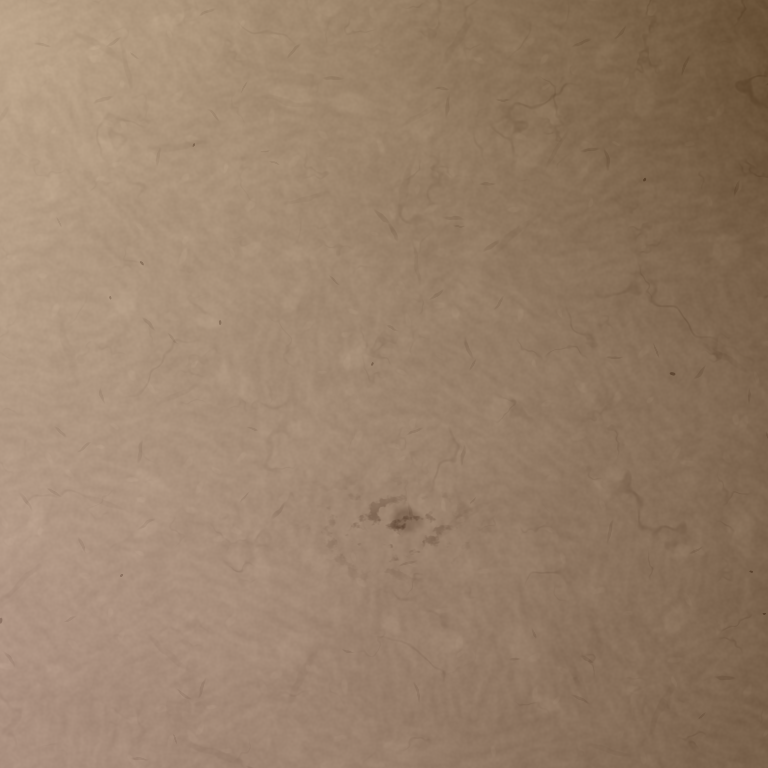
A Shadertoy shader for this texture:

```glsl
vec2 hash2(vec2 p) {
    vec3 q = fract(p.xyx * vec3(0.1031, 0.1030, 0.0973));
    q += dot(q, q.yzx + 33.33);
    return fract((q.xx + q.yz) * q.zy);
}

mat2 rotate(float a) {
    return mat2(cos(a), sin(a), -sin(a), cos(a));
}

float cornerSlope(vec2 cell, vec2 offset) {
    float a = 6.2832 * hash2(cell).x;
    return dot(vec2(cos(a), sin(a)), offset);
}

float gradientNoise(vec2 p) {
    vec2 i = floor(p), f = p - i, e = vec2(1, 0);
    vec2 u = f * f * f * (f * (f * 6.0 - 15.0) + 10.0);
    return mix(mix(cornerSlope(i, f), cornerSlope(i + e, f - e), u.x),
               mix(cornerSlope(i + e.yx, f - e.yx), cornerSlope(i + 1.0, f - 1.0), u.x), u.y);
}

float fbm(vec2 p) {
    float sum = 0.0, amp = 1.0;
    for (int i = 0; i < 4; i++) {
        sum += amp * gradientNoise(p);
        p = rotate(0.7) * p * 2.03 + 17.0;
        amp *= 0.5;
    }
    return sum;
}

// Short fibres whose direction changes from patch to patch
float fibres(vec2 p) {
    vec2 q = p * 8.0, base = floor(q);
    float sum = 0.0, power = 0.0;
    for (int k = 0; k < 9; k++) {
        vec2 cell = base + vec2(k % 3, k / 3) - 1.0;
        vec2 h = hash2(cell + 40.0);
        vec2 d = q - cell - h;
        float weight = exp(-5.0 * dot(d, d));
        vec2 local = rotate(h.x * 2.4 - 0.7) * d;
        sum += weight * gradientNoise(local * vec2(4.0, 11.0) + h * 90.0);
        power += weight * weight;
    }
    return sum / sqrt(power + 0.0001);
}

// Soft ellipses scattered over a jittered grid
float scatter(vec2 p, float scale, float chance, float size, float aspect) {
    vec2 q = p * scale, base = floor(q);
    float mask = 0.0;
    for (int k = 0; k < 9; k++) {
        vec2 cell = base + vec2(k % 3, k / 3) - 1.0;
        vec2 h = hash2(cell + scale), g = hash2(cell + scale + 71.0);
        vec2 d = rotate(g.x * 6.2832) * (q - cell - h);
        float radius = size * mix(0.5, 1.0, g.y);
        float shape = smoothstep(radius, radius * 0.5, length(d * vec2(1.0, aspect)));
        mask = max(mask, shape * step(hash2(cell + 133.0).x, chance));
    }
    return mask;
}

// Thin broken cracks along the zero line of a noise field
float veins(vec2 p, float scale, float width) {
    float line = abs(fbm(p * scale));
    float gaps = smoothstep(0.08, 0.4, gradientNoise(p * scale * 1.3 + 31.0));
    return smoothstep(width, 0.0, line) * gaps;
}

void mainImage(out vec4 fragColor, in vec2 fragCoord) {
    vec2 p = fragCoord / iResolution.xy;
    vec2 warp = vec2(fbm(p * 18.0), fbm(p * 18.0 + 50.0));
    vec2 w = p + 0.007 * warp;

    // Uneven light: bright on the left, dim towards the upper right
    float upper = smoothstep(0.45, 1.0, p.y);
    float light = 0.697 - 0.11 * p.x - 0.10 * p.x * p.x;
    light += upper * (0.035 - 0.115 * p.x);
    light -= 0.035 * smoothstep(0.35, 0.0, p.y) * (1.0 - 0.6 * p.x);

    // Cloudy mottling, fibres and fine grain
    float tone = 0.016 * fbm(p * vec2(5.0, 8.0) + 3.0);
    tone += 0.012 * fbm(w * 24.0 + 9.0);
    tone += 0.030 * fibres(w);
    tone += 0.016 * gradientNoise(p * 125.0) + 0.012 * gradientNoise(p * 230.0);

    // Pale flakes and darker strokes
    tone += 0.020 * scatter(w, 11.0, 0.4, 0.42, 1.7);
    tone += 0.018 * scatter(w, 27.0, 0.25, 0.38, 2.2);
    tone -= 0.020 * scatter(w + 0.3, 9.0, 0.25, 0.55, 9.0);
    tone -= 0.040 * scatter(w, 24.0, 0.13, 0.4, 5.0);

    // Veins, denser towards the right
    tone -= mix(0.025, 0.045, p.x) * veins(p, 6.0, 0.045);
    tone -= mix(0.015, 0.035, p.x) * veins(p + 7.0, 13.0, 0.07);

    // Small pits and one stained cluster
    tone -= 0.13 * scatter(w, 17.0, 0.035, 0.085, 1.6);
    vec2 stain = (p - vec2(0.51, 0.31)) / vec2(0.085, 0.05);
    float cluster = exp(-dot(stain, stain));
    tone -= 0.13 * cluster * smoothstep(0.12, 0.45, fbm(p * vec2(34.0, 42.0) + 5.0));
    tone -= 0.09 * smoothstep(0.026, 0.012, length((w - vec2(0.53, 0.32)) * vec2(1.0, 1.2)));

    // Warm stone tint, pinker at the lower left, yellower above
    float pink = (1.0 - p.x) * smoothstep(0.6, 0.1, p.y);
    vec3 stone = light - vec3(0.0, 0.093, 0.181);
    stone += pink * vec3(0.004, -0.008, 0.014) - upper * vec3(0.0, 0.0, 0.014);
    fragColor = vec4(clamp(stone + tone * vec3(1.0, 1.0, 0.95), 0.0, 1.0), 1.0);
}
```
